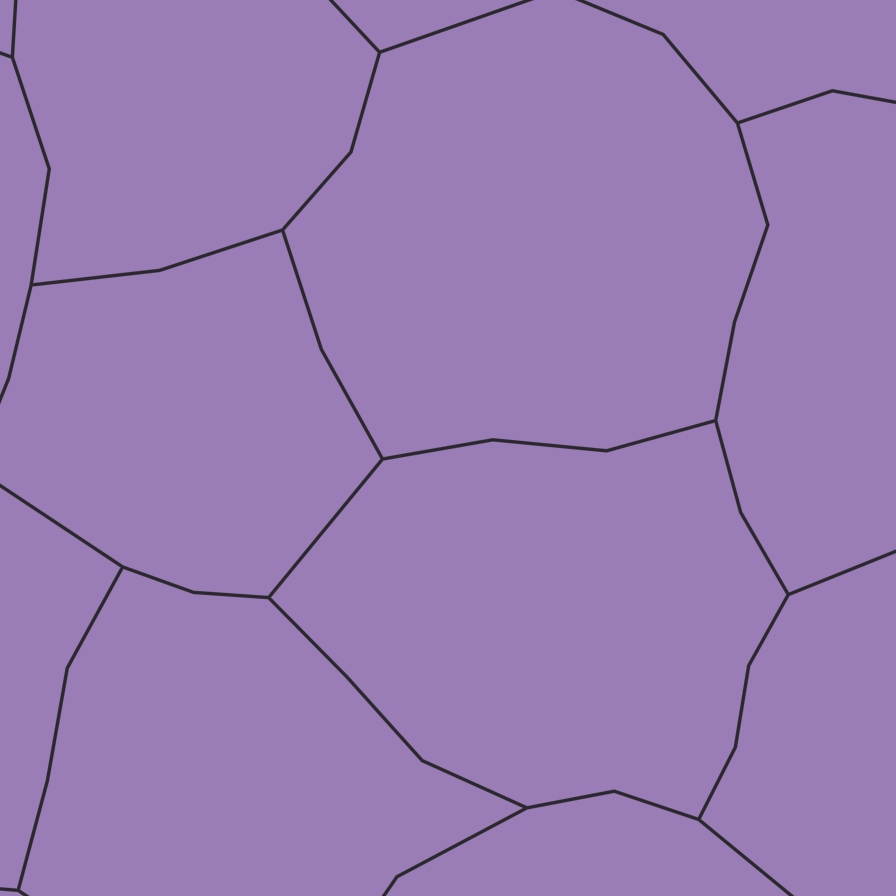
A WebGL 2 fragment shader for this pattern:

```glsl
#version 300 es
precision highp float;

// Thin dark cracks dividing a flat violet ground into large irregular plates.
// The cracks follow a rotated honeycomb graph with jittered nodes; every edge
// is a polyline of straight pieces with zero to two random bends.

#define SIDE 0.253         // honeycomb side, in canvas units
#define JITTER 0.36        // largest node shift, in sides
#define BEND 0.16          // largest bend, relative to edge length
#define PIECE 0.125        // typical length that asks for one more piece
#define HALF_WIDTH 0.0019  // half the crack width
#define SOFTNESS 0.8       // edge smoothing, in pixels
#define TILT 0.42          // rotation of the graph, in radians
#define SEED vec2(37.0, 81.0)
#define GROUND vec3(0.602, 0.492, 0.718)
#define CRACK vec3(0.165, 0.155, 0.175)

out vec4 fragColor;
uniform vec2 u_resolution;

const float TAU = 6.2831853;
const vec2 PITCH = SIDE * vec2(0.8660, 1.5);

vec2 hash2(vec2 p) {
    vec3 q = fract((p + SEED).xyx * vec3(0.1031, 0.1030, 0.0973));
    q += dot(q, q.yzx + 33.33);
    return fract((q.xx + q.yz) * q.zy);
}

// 1 for nodes joined to the row above, 0 for nodes joined to the row below
float joinsUp(vec2 id) {
    return 1.0 - mod(id.x + id.y, 2.0);
}

// Honeycomb node, displaced within a disc
vec2 nodePosition(vec2 id) {
    vec2 h = hash2(2.0 * id);
    float angle = TAU * h.y;
    vec2 shift = JITTER * sqrt(h.x) * vec2(cos(angle), sin(angle));
    shift.y += 0.5 * joinsUp(id) - 0.25;
    return id * PITCH + SIDE * shift;
}

float segmentDistance(vec2 p, vec2 a, vec2 b) {
    vec2 ab = b - a;
    float t = clamp(dot(p - a, ab) / dot(ab, ab), 0.0, 1.0);
    return length(p - a - t * ab);
}

// Distance to the bent edge between two nodes
float edgeDistance(vec2 p, vec2 a, vec2 b, vec2 key) {
    vec2 ab = b - a;
    vec2 side = vec2(-ab.y, ab.x);
    float wish = length(ab) / PIECE - 1.0 + hash2(key + 211.0).x - 0.5;
    float bends = clamp(floor(wish + 0.5), 0.0, 2.0);
    vec2 offsets = (hash2(key) * 2.0 - 1.0) * BEND;

    float nearest = 1e3;
    vec2 start = a;
    for (int k = 0; k < 3; k++) {
        float n = float(k);
        if (n > bends) break;
        vec2 end = b;
        if (n < bends) {
            float offset = k == 0 ? offsets.x : offsets.y;
            end = a + ab * (n + 1.0) / (bends + 1.0) + side * offset;
        }
        nearest = min(nearest, segmentDistance(p, start, end));
        start = end;
    }
    return nearest;
}

// Distance to the closest crack among the surrounding nodes
float crackDistance(vec2 p) {
    vec2 cell = floor(p / PITCH);
    float nearest = 1e3;
    for (int j = -1; j <= 1; j++) {
        for (int i = -1; i <= 1; i++) {
            vec2 id = cell + vec2(i, j);
            vec2 a = nodePosition(id);
            vec2 right = nodePosition(id + vec2(1.0, 0.0));
            nearest = min(nearest, edgeDistance(p, a, right, 2.0 * id + vec2(1.0, 0.0)));
            if (joinsUp(id) > 0.5) {
                vec2 up = nodePosition(id + vec2(0.0, 1.0));
                nearest = min(nearest, edgeDistance(p, a, up, 2.0 * id + vec2(0.0, 1.0)));
            }
        }
    }
    return nearest;
}

void main() {
    float size = min(u_resolution.x, u_resolution.y);
    vec2 uv = gl_FragCoord.xy / size;
    float c = cos(TILT), s = sin(TILT);
    float d = crackDistance(mat2(c, s, -s, c) * uv);

    float soft = SOFTNESS / size;
    float crack = 1.0 - smoothstep(HALF_WIDTH - soft, HALF_WIDTH + soft, d);
    fragColor = vec4(mix(GROUND, CRACK, crack), 1.0);
}
```
